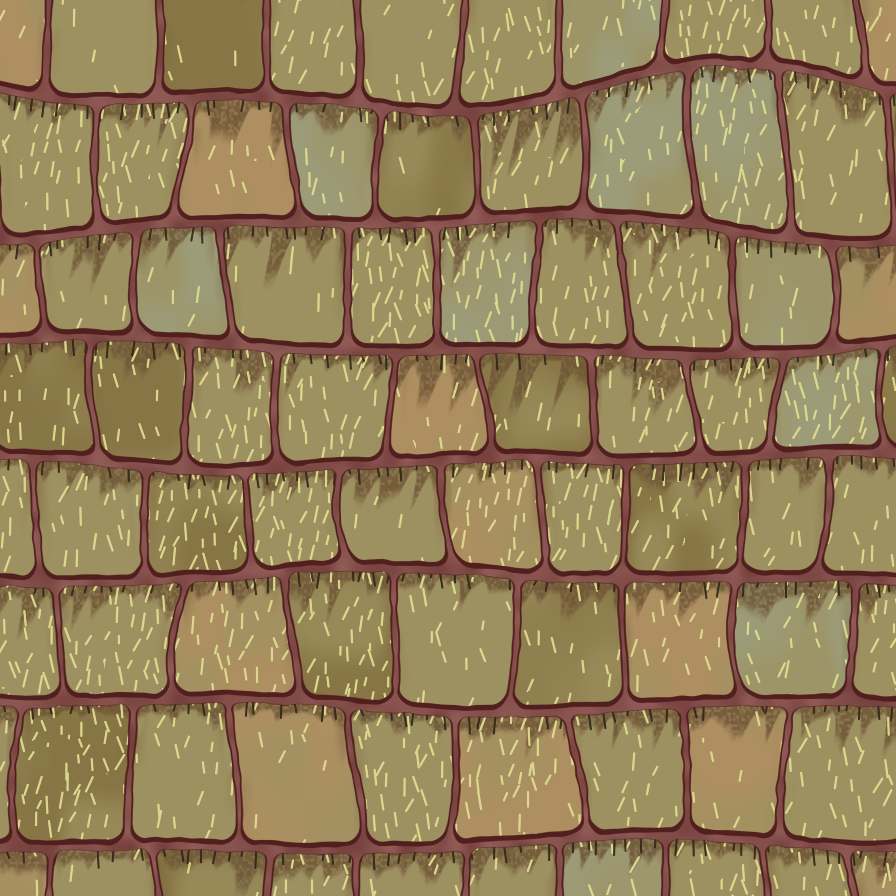
This texture is drawn by a three.js fragment shader. Its source:

```glsl
varying vec2 vUv;

float hash(vec2 p) {
  return fract(sin(dot(p, vec2(127.1, 311.7))) * 43758.5453);
}

float noise(vec2 p) {
  vec2 i = floor(p), f = fract(p);
  f = f * f * (3.0 - 2.0 * f);
  return mix(mix(hash(i), hash(i + vec2(1, 0)), f.x),
             mix(hash(i + vec2(0, 1)), hash(i + vec2(1, 1)), f.x), f.y);
}

float segment(vec2 p, vec2 a, vec2 b) {
  vec2 ab = b - a;
  return length(p - a - ab * clamp(dot(p - a, ab) / dot(ab, ab), 0.0, 1.0));
}

// Wavy course line, measured down from the top
float courseY(float k, float x) {
  float m = mod(k, 7.0);
  float amp = 0.006 + 0.014 * exp(-m);
  return (k + 0.72) / 7.0 - 0.015 + 0.02 * cos(6.2832 * (m - 1.0) / 7.0)
    + amp * cos(6.2832 * (x - 0.35 - 0.65 * m))
    + 0.65 * amp * cos(12.5664 * (x - 0.55 - 0.4 * m))
    + 0.004 * (noise(vec2(x * 24.0, m * 7.3)) - 0.5);
}

// Leaning, slightly bent joint between two plates
float jointX(float i, float row, float count, float shift, float t) {
  vec2 id = vec2(mod(i, count), row + 20.0);
  float jitter = 0.24 * (hash(id) - 0.5);
  float lean = 0.034 * (hash(id + 3.7) - 0.5) * (t - 0.5);
  float bend = 0.014 * (hash(id + 8.1) - 0.5) * sin(t * 4.5 + 6.0 * hash(id + 5.2));
  return (i + shift + jitter) / count + lean + bend;
}

float corner(vec2 v, float r) {
  return r - length(max(r - v, 0.0));
}

// Short pale bristles scattered on a jittered grid
float bristles(vec2 p, float density) {
  vec2 grid = vec2(64, 44), base = floor(p * grid);
  float cover = 0.0;
  for (int j = -1; j <= 1; j++) {
    for (int i = -1; i <= 1; i++) {
      vec2 id = base + vec2(i, j);
      vec2 mid = (id + 0.5 + 0.8 * (vec2(hash(id), hash(id + 41.3)) - 0.5)) / grid;
      float angle = 0.95 * (hash(id + 17.9) - 0.4);
      vec2 arm = vec2(sin(angle), -cos(angle)) * mix(0.004, 0.0095, hash(id + 29.4));
      float line = 1.0 - smoothstep(0.0006, 0.0019, segment(p, mid - arm, mid + arm));
      cover = max(cover, line * step(hash(id + 63.1), density));
    }
  }
  return cover;
}

// Dark hairs hanging from the upper rim
float rimHairs(float x, float depth, float row) {
  float cover = 0.0;
  for (int i = -1; i <= 1; i++) {
    vec2 id = vec2(floor(x * 68.0) + float(i), row + 50.0);
    float root = (id.x + 0.2 + 0.6 * hash(id)) / 68.0;
    float tip = 0.011 + 0.014 * hash(id + 4.4);
    vec2 end = vec2(root + 0.006 * (hash(id + 9.2) - 0.5), tip);
    float line = 1.0 - smoothstep(0.0005, 0.0018, segment(vec2(x, depth), vec2(root, 0.006), end));
    cover = max(cover, line * step(hash(id + 13.6), 0.75));
  }
  return cover;
}

void main() {
  vec2 p = vec2(vUv.x, 1.0 - vUv.y);

  // Locate the course
  float course = -1.0;
  for (int k = 0; k < 7; k++) {
    if (p.y > courseY(float(k), p.x)) course = float(k);
  }
  float row = mod(course, 7.0);
  float top = courseY(course, p.x), bottom = courseY(course + 1.0, p.x);
  float depth = p.y - top, rise = bottom - p.y;
  float t = depth / (bottom - top);

  // Locate the plate: nine per course, eight in two of them
  float count = (row == 4.0 || row == 5.0) ? 8.0 : 9.0;
  float shift = fract(0.88 + 0.5 * row - 0.3 * step(3.5, row));
  float col = floor(p.x * count - shift);
  if (p.x < jointX(col, row, count, shift, t)) col -= 1.0;
  else if (p.x > jointX(col + 1.0, row, count, shift, t)) col += 1.0;
  float left = p.x - jointX(col, row, count, shift, t);
  float right = jointX(col + 1.0, row, count, shift, t) - p.x;
  float side = min(left, right) - 0.0028;
  vec2 id = vec2(mod(col, count), row);

  // Plate outline with rounded corners
  float d = min(corner(vec2(side, rise - 0.0012), 0.018), corner(vec2(side, depth - 0.0065), 0.011));
  d += 0.0025 * (noise(p * 75.0) - 0.5);

  // Base colour, tinted on some plates
  vec3 plate = vec3(0.62, 0.57, 0.38);
  float kind = hash(id + 31.7);
  vec3 tint = kind < 0.12 ? vec3(0.61, 0.61, 0.47)
            : kind < 0.28 ? vec3(0.68, 0.56, 0.38)
            : kind < 0.42 ? vec3(0.53, 0.46, 0.27) : plate;
  float patches = noise(p * vec2(22, 13) + 5.0);
  plate = mix(plate, tint, 0.3 + 0.7 * smoothstep(0.15, 0.75, patches));

  // Grainy brown streaks running down from the rim
  float streak = noise(vec2(p.x * 105.0 + 4.0 * t, row * 9.1));
  float reach = 0.01 + 0.065 * streak * streak * (0.4 + hash(id + 2.3));
  float stain = 1.0 - smoothstep(reach * 0.55, reach, depth - 0.004);
  float grain = smoothstep(0.1, 0.65, noise(p * vec2(420, 300)));
  plate = mix(plate, vec3(0.43, 0.33, 0.21), stain * (0.45 + 0.4 * grain));
  float shade = (1.0 - smoothstep(0.0, 0.018, side)) * smoothstep(0.45, 0.8, noise(p * vec2(90, 18)));
  plate = mix(plate, vec3(0.47, 0.37, 0.23), 0.55 * shade * (1.0 - t));

  // Bristles and rim hairs
  float density = mix(0.12, 0.95, hash(id + 11.9)) * (0.6 + 0.7 * noise(p * 20.0));
  plate = mix(plate, vec3(0.87, 0.86, 0.56), 0.95 * bristles(p, density));
  plate = mix(plate, vec3(0.18, 0.15, 0.09), 0.9 * rimHairs(p.x, depth, row));

  // Dark edge, heavy below and thin at the sides, around rosy joints
  vec3 joint = mix(vec3(0.46, 0.25, 0.24), vec3(0.57, 0.36, 0.34), noise(p * 55.0));
  float edge = mix(0.0018, 0.0055, 1.0 - smoothstep(0.004, 0.025, rise));
  edge *= smoothstep(0.004, 0.016, depth);
  vec3 color = mix(joint, vec3(0.32, 0.12, 0.12), smoothstep(-0.001, 0.0007, d));
  color = mix(color, plate, smoothstep(edge - 0.0008, edge + 0.001, d));
  gl_FragColor = vec4(color, 1.0);
}
```
